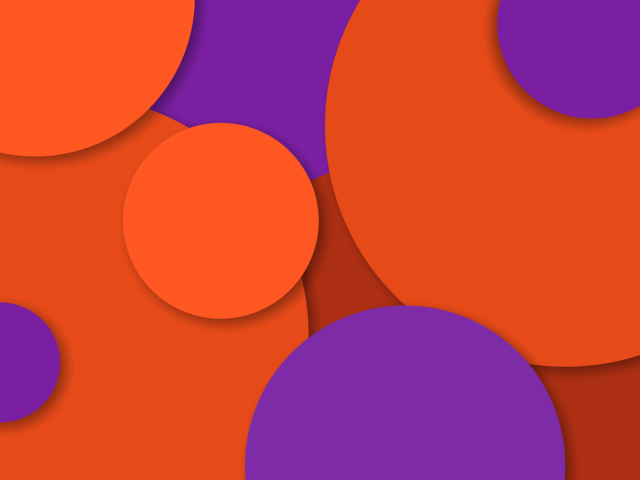
Give the GLSL for this background, as a Shadertoy shader.

```glsl
// Layered paper discs in orange and purple, each casting a soft drop shadow.
// Discs are painted back to front: a blurred, shifted copy darkens what lies
// below, then the disc itself is laid on top with a smooth edge.

const vec3 PURPLE       = vec3(0.482, 0.122, 0.635);
const vec3 LIGHT_PURPLE = vec3(0.494, 0.169, 0.659);
const vec3 ORANGE       = vec3(0.902, 0.290, 0.098);
const vec3 BRIGHT       = vec3(1.000, 0.341, 0.133);
const vec3 RUST         = vec3(0.680, 0.185, 0.075);

// Lengths are fractions of the canvas height
const vec2  SHADOW_SHIFT    = vec2(0.011, -0.010);
const float SHADOW_BLUR     = 0.025;
const float SHADOW_STRENGTH = 0.40;

struct Disc {
    vec2 center;
    float radius;
    float shadowSide;  // 1 casts to the right, -1 to the left, 0 casts none
    vec3 color;
};

// Back to front
const int DISC_COUNT = 8;
const Disc DISCS[DISC_COUNT] = Disc[DISC_COUNT](
    Disc(vec2(0.882, 0.139), 0.538,  0.0, RUST),
    Disc(vec2(0.141, 0.300), 0.502,  1.0, ORANGE),
    Disc(vec2(1.179, 0.738), 0.502,  1.0, ORANGE),
    Disc(vec2(0.073, 1.007), 0.333,  1.0, BRIGHT),
    Disc(vec2(0.460, 0.540), 0.204,  1.0, BRIGHT),
    Disc(vec2(1.234, 0.951), 0.198, -1.0, PURPLE),
    Disc(vec2(0.844, 0.030), 0.3335, 1.0, LIGHT_PURPLE),
    Disc(vec2(0.000, 0.245), 0.125,  1.0, PURPLE)
);

float circleDistance(vec2 p, vec2 center, float radius) {
    return length(p - center) - radius;
}

// Coverage of a shape whose edge fades over +-width
float coverage(float dist, float width) {
    return 1.0 - smoothstep(-width, width, dist);
}

vec3 paintDisc(vec3 below, vec2 p, Disc disc, float edgeWidth) {
    // Soft shadow
    vec2 shift = SHADOW_SHIFT * vec2(disc.shadowSide, 1.0);
    float shadowDist = circleDistance(p, disc.center + shift, disc.radius);
    float shadow = coverage(shadowDist, SHADOW_BLUR) * abs(disc.shadowSide);
    below *= 1.0 - SHADOW_STRENGTH * shadow;

    // Flat face
    float faceDist = circleDistance(p, disc.center, disc.radius);
    return mix(below, disc.color, coverage(faceDist, edgeWidth));
}

void mainImage(out vec4 fragColor, in vec2 fragCoord) {
    vec2 p = fragCoord / iResolution.y;
    float edgeWidth = 0.75 / iResolution.y;

    vec3 color = PURPLE;
    for (int i = 0; i < DISC_COUNT; i++) {
        color = paintDisc(color, p, DISCS[i], edgeWidth);
    }
    fragColor = vec4(color, 1.0);
}
```
